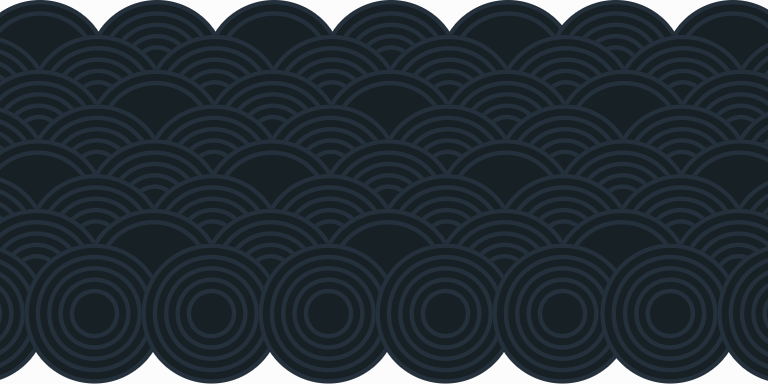
A Shadertoy shader for this pattern:

```glsl
// Overlapping wave scales: eight staggered rows of concentric rings on white.

// Lengths are fractions of the canvas height
const int ROWS = 8;
const float RADIUS = 0.1823;
const float PITCH = 0.3047;
const float ROW_STEP = 0.0906;
const float RING_GAP = 0.0295;
const float LINE_WIDTH = 0.0112;
const float FIRST_X = 0.1042;
const float ROW_DRIFT = -0.0015;
const float EDGE_SHIFT = -0.0240;

const vec3 PAPER = vec3(0.99);
const vec3 INK = vec3(0.092, 0.125, 0.147);
const vec3 LINE = vec3(0.142, 0.194, 0.235);

float coverage(float signedDistance, float pixel) {
    return clamp(0.5 - signedDistance / pixel, 0.0, 1.0);
}

// Distance to the nearest of ringCount rings, counted inward from the rim
float ringDistance(float r, float ringCount) {
    float inset = RADIUS - 0.5 * LINE_WIDTH - r;
    float ring = clamp(round(inset / RING_GAP), 0.0, ringCount - 1.0);
    return abs(inset - ring * RING_GAP) - 0.5 * LINE_WIDTH;
}

// Every other row alternates plain scales in a checkerboard
float ringsInScale(float row, float column) {
    bool plain = mod(row, 2.0) < 0.5 && mod(column + 0.5 * row, 2.0) < 0.5;
    return plain ? 2.0 : 5.0;
}

// The outermost rows tighten one gap near the right side
vec2 scaleCenter(float row, float column, float rowStart) {
    bool outerRow = row < 0.5 || row > float(ROWS) - 1.5;
    float shift = outerRow && column > 4.5 ? EDGE_SHIFT : 0.0;
    return vec2(rowStart + column * PITCH + shift, 1.0 - RADIUS - row * ROW_STEP);
}

vec3 paintScale(vec3 under, vec2 offset, float ringCount, float pixel) {
    float r = length(offset);
    vec3 body = mix(INK, LINE, coverage(ringDistance(r, ringCount), pixel));
    return mix(under, body, coverage(r - RADIUS, pixel));
}

void mainImage(out vec4 fragColor, in vec2 fragCoord) {
    vec2 p = fragCoord / iResolution.y;
    float pixel = 1.0 / iResolution.y;
    vec3 color = PAPER;

    // Lower rows cover upper ones; right scales cover left ones
    for (int i = 0; i < ROWS; i++) {
        float row = float(i);
        float rowStart = FIRST_X + row * ROW_DRIFT + 0.5 * PITCH * mod(row, 2.0);
        float nearest = round((p.x - rowStart) / PITCH);
        for (int k = -1; k <= 1; k++) {
            float column = nearest + float(k);
            vec2 offset = p - scaleCenter(row, column, rowStart);
            color = paintScale(color, offset, ringsInScale(row, column), pixel);
        }
    }
    fragColor = vec4(color, 1.0);
}
```
